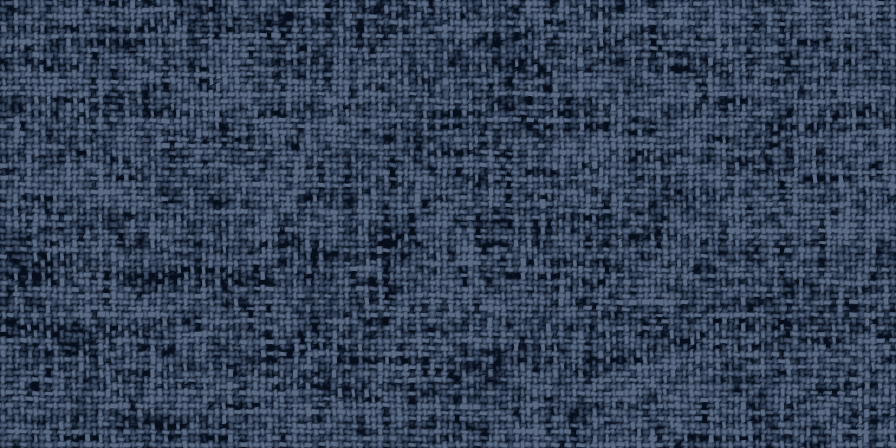
Reproduce this texture procedurally as a Shadertoy shader.

```glsl
// Plain-weave blue melange cloth: warp and weft threads cross over and under,
// each dyed unevenly along its length by stretched gradient noise, so that
// dark slubs run along the threads, mostly horizontally.

#define THREADS 69.0      // threads per canvas height
#define WOBBLE 0.36       // sideways drift of threads, in thread widths
#define BASE_TONE 0.77    // mean brightness of the yarn
#define SLUB 0.86         // contrast of streaks along a thread
#define PATCH 0.20        // contrast of broad worn patches
#define GRAIN 0.62        // contrast of flecks the size of a stitch
#define RELIEF 1.06       // shading from thread roundness
#define TILT 0.22         // slant of the stitches
#define DARK_BLUE vec3(0.022, 0.052, 0.106)
#define MID_BLUE vec3(0.182, 0.242, 0.330)
#define LIGHT_BLUE vec3(0.362, 0.422, 0.522)

const float PI = 3.14159;

float hash(vec2 p) {
    vec3 q = fract(p.xyx * 0.1031);
    q += dot(q, q.yzx + 33.33);
    return fract((q.x + q.y) * q.z);
}

vec2 gradientAt(vec2 cell) {
    float angle = 2.0 * PI * hash(cell);
    return vec2(cos(angle), sin(angle));
}

float gradientNoise(vec2 p) {
    vec2 i = floor(p), f = p - i;
    vec2 u = f * f * f * (f * (f * 6.0 - 15.0) + 10.0);
    vec2 e = vec2(0.0, 1.0);
    float a = dot(gradientAt(i), f);
    float b = dot(gradientAt(i + e.yx), f - e.yx);
    float c = dot(gradientAt(i + e.xy), f - e.xy);
    float d = dot(gradientAt(i + e.yy), f - e.yy);
    return mix(mix(a, b, u.x), mix(c, d, u.x), u.y);
}

// Dye of one thread: long streaks, short flecks and its own mean shade.
float yarnTone(float along, float id, float seed, float stretch) {
    float shift = 90.0 * hash(vec2(id, seed));
    float streak = gradientNoise(vec2(along * stretch + shift, id + seed + 0.5));
    float fleck = gradientNoise(vec2(along * 0.5 + shift, id + seed + 40.5));
    float shade = hash(vec2(seed, id + 7.0)) - 0.5;
    return SLUB * (streak + 0.8 * fleck) + 0.32 * shade;
}

// Rounded cross-section of a thread, 1 on its axis.
float threadProfile(float offset, float width) {
    return 1.0 - smoothstep(0.1, width, abs(offset));
}

float clothTone(vec2 p) {
    p += WOBBLE * vec2(gradientNoise(p * vec2(0.4, 0.17)),
                       gradientNoise(p * vec2(0.17, 0.4) + 60.0));
    vec2 id = floor(p);
    vec2 f = p - id - 0.5;

    // Over and under: positive where the warp lies on top.
    float over = sin(PI * p.x) * sin(PI * p.y);
    vec2 width = 0.54 + 0.25 * vec2(gradientNoise(vec2(id.x + 0.5, p.y * 0.35)),
                                    gradientNoise(vec2(p.x * 0.35, id.y + 0.5)));
    vec2 slant = TILT * f.yx * cos(PI * f);
    float warpHeight = threadProfile(f.x + slant.x, width.x) * (0.58 + 0.42 * over);
    float weftHeight = threadProfile(f.y + slant.y, width.y) * (0.58 - 0.42 * over);
    float warpOnTop = smoothstep(-0.15, 0.15, warpHeight - weftHeight);

    float warpTone = yarnTone(p.y, id.x, 11.0, 0.15);
    float weftTone = yarnTone(p.x, id.y, 211.0, 0.10) - 0.03;
    float tone = BASE_TONE + mix(weftTone, warpTone, warpOnTop);
    tone += PATCH * gradientNoise(p * vec2(0.06, 0.25) + 17.0);
    tone += PATCH * gradientNoise(p * vec2(0.22, 0.06) + 71.0);
    tone += GRAIN * gradientNoise(p * vec2(0.62, 0.85) + 300.0);

    float relief = 0.12 + RELIEF * max(warpHeight, weftHeight);
    return clamp(max(tone, 0.05) * relief, 0.0, 1.0);
}

// Steep in the shadows, gentle in the lights.
vec3 dye(float tone) {
    vec3 shadow = mix(DARK_BLUE, MID_BLUE, clamp((tone - 0.09) / 0.31, 0.0, 1.0));
    return mix(shadow, LIGHT_BLUE, max((tone - 0.4) / 0.6, 0.0));
}

void mainImage(out vec4 fragColor, in vec2 fragCoord) {
    // Four samples per pixel keep the thread edges smooth.
    vec3 color = vec3(0.0);
    for (int s = 0; s < 4; s++) {
        vec2 jitter = vec2(s % 2, s / 2) * 0.5 - 0.25;
        vec2 p = (fragCoord + jitter) / iResolution.y * THREADS;
        color += dye(clothTone(p)) * 0.25;
    }
    fragColor = vec4(color, 1.0);
}
```
